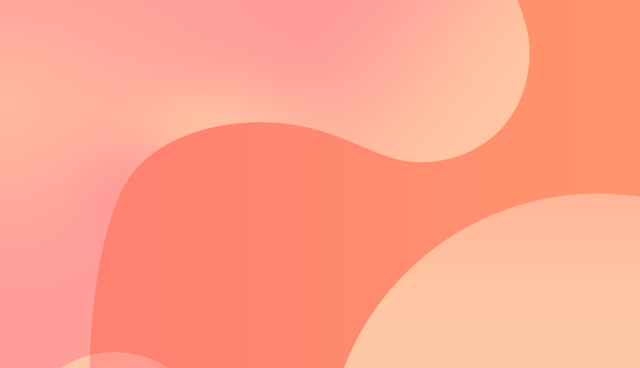
Give the GLSL for this background, as a WebGL 2 fragment shader.

```glsl
#version 300 es
precision highp float;
// Soft coral backdrop with a flowing pink wave and two peach discs.
// The wave edge is a chain of cubic Bezier curves turned into a signed distance;
// its shading is a sum of elliptical glows. Lengths are in canvas heights.

uniform vec2 u_resolution;
out vec4 fragColor;

const int CURVES = 5;
const int STEPS = 20;

// Control points of the wave edge; neighbouring curves share their end point.
const vec2 WAVE[16] = vec2[16](
    vec2(0.243, -0.023), vec2(0.245, 0.170), vec2(0.277, 0.427),
    vec2(0.364, 0.534), vec2(0.439, 0.627), vec2(0.580, 0.668),
    vec2(0.709, 0.668), vec2(0.920, 0.668), vec2(1.014, 0.559),
    vec2(1.141, 0.559), vec2(1.314, 0.559), vec2(1.439, 0.684),
    vec2(1.439, 0.857), vec2(1.439, 0.920), vec2(1.414, 0.991),
    vec2(1.382, 1.045));

const vec3 CORAL_DEEP = vec3(1.0, 0.507, 0.438);
const vec3 CORAL_WARM = vec3(1.0, 0.578, 0.428);
const vec3 PINK = vec3(1.0, 0.615, 0.600);
const vec3 PEACH = vec3(1.0, 0.770, 0.635);
const vec3 DISC_TOP = vec3(1.0, 0.710, 0.600);
const vec3 DISC_BASE = vec3(1.0, 0.785, 0.645);
const vec3 ROSE = vec3(1.0, 0.610, 0.570);

vec2 bezier(vec2 a, vec2 b, vec2 c, vec2 d, float t) {
    float s = 1.0 - t;
    return s * s * (s * a + 3.0 * t * b) + t * t * (3.0 * s * c + t * d);
}

float segmentDistance(vec2 p, vec2 a, vec2 b) {
    vec2 ab = b - a;
    float t = clamp(dot(p - a, ab) / dot(ab, ab), 0.0, 1.0);
    return length(p - a - ab * t);
}

// Signed distance to the wave edge, negative on its left side.
float waveDistance(vec2 p) {
    float nearest = 10.0;
    float side = 1.0;
    for (int i = 0; i < CURVES; i++) {
        int k = 3 * i;
        vec2 a = WAVE[k];
        for (int j = 1; j <= STEPS; j++) {
            float t = float(j) / float(STEPS);
            vec2 b = bezier(WAVE[k], WAVE[k + 1], WAVE[k + 2], WAVE[k + 3], t);
            nearest = min(nearest, segmentDistance(p, a, b));
            // Each edge crossed by a ray to the right flips the side.
            if ((a.y > p.y) != (b.y > p.y)) {
                float crossing = mix(a.x, b.x, (p.y - a.y) / (b.y - a.y));
                if (crossing > p.x) side = -side;
            }
            a = b;
        }
    }
    return side * nearest;
}

float circleDistance(vec2 p, vec2 center, float radius) {
    return length(p - center) - radius;
}

float coverage(float dist, float pixel) {
    return smoothstep(0.75 * pixel, -0.75 * pixel, dist);
}

float glow(vec2 p, vec2 center, vec2 radii) {
    vec2 q = (p - center) / radii;
    return exp(-dot(q, q));
}

vec3 waveColor(vec2 p) {
    float warmth = 0.65 * glow(p, vec2(-0.045, 0.705), vec2(0.50, 0.295));
    warmth += 0.75 * glow(p, vec2(0.614, 0.659), vec2(0.25, 0.125));
    warmth -= 0.25 * glow(p, vec2(0.34, 0.49), vec2(0.14));
    // The right lobe warms toward its lower right rim.
    float along = dot(p - vec2(0.864, 0.841), vec2(0.8, -0.6));
    warmth += smoothstep(-0.068, 0.477, along);
    return mix(PINK, PEACH, clamp(warmth, 0.0, 1.0));
}

void main() {
    vec2 p = gl_FragCoord.xy / u_resolution.y;
    float pixel = 1.0 / u_resolution.y;

    // Coral ground and wave
    vec3 color = mix(CORAL_DEEP, CORAL_WARM, smoothstep(0.2, 1.75, p.x));
    float wave = coverage(waveDistance(p), pixel);
    color = mix(color, waveColor(p), wave);

    // Large disc, lighter toward its base
    float largeDisc = coverage(circleDistance(p, vec2(1.625, -0.266), 0.740), pixel);
    vec3 discColor = mix(DISC_TOP, DISC_BASE, smoothstep(0.53, 0.10, p.y));
    color = mix(color, discColor, largeDisc);

    // Small disc, tinted by what lies beneath it
    float smallDisc = coverage(circleDistance(p, vec2(0.311, -0.227), 0.270), pixel);
    color = mix(color, mix(ROSE, DISC_BASE, wave), smallDisc);

    fragColor = vec4(color, 1.0);
}
```
